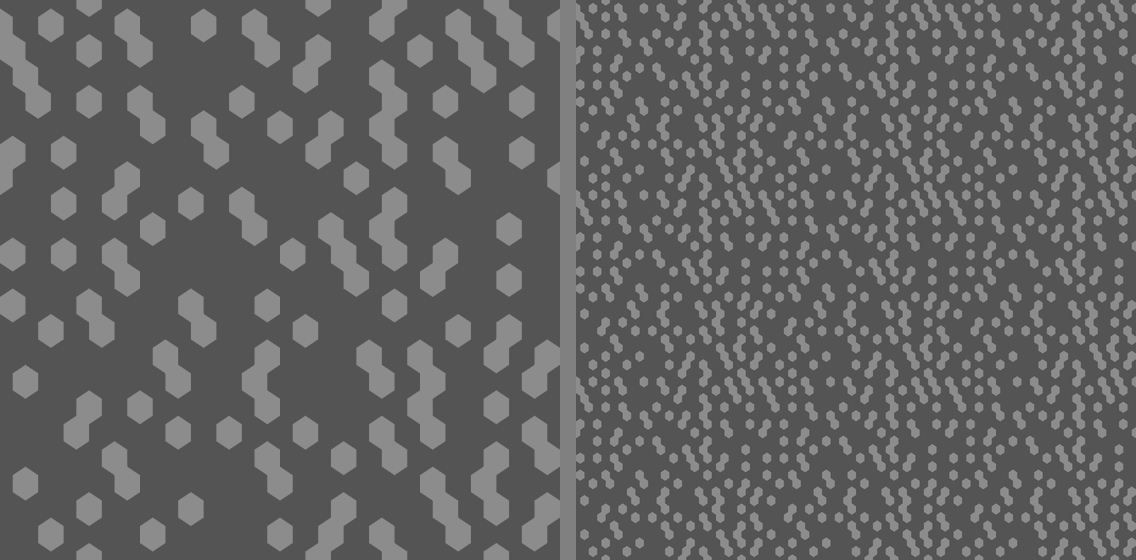
Left: one tile. Right: repeated 3 by 3.
Write a WebGL 2 fragment shader that draws this pattern.

```glsl
#version 300 es
precision highp float;

uniform vec2 u_resolution;
out vec4 outColor;

#define CELLS 22          // hexagons per row and rows per tile (even)
#define SEED 17u
#define LENIENCY 0.06     // share of cells that tolerate crowding
#define DARK vec3(0.33)
#define LIGHT vec3(0.55)

// Integer hash of a cell that wraps at the tile border
uint cellHash(ivec2 cell, uint salt) {
    uvec2 c = uvec2((cell + 2 * CELLS) % CELLS);
    uint h = c.x * 0x9E3779B1u ^ c.y * 0x85EBCA77u ^ (salt + SEED) * 0xC2B2AE3Du;
    h = (h ^ (h >> 16)) * 0x7FEB352Du;
    h = (h ^ (h >> 15)) * 0x846CA68Bu;
    return h ^ (h >> 16);
}

// Even rows are shifted right by half a cell
int rowShift(int row) {
    return 1 - (row & 1);
}

// A cell is lit when few neighbours outrank it; side neighbours count double
bool isLit(ivec2 cell) {
    uint rank = cellHash(cell, 0u);
    int crowding = 0;
    for (int i = 0; i < 2; i++) {
        int side = 2 * i - 1;
        if (cellHash(cell + ivec2(side, 0), 0u) > rank) crowding += 2;
        for (int k = 0; k < 2; k++) {
            ivec2 diagonal = cell + ivec2(rowShift(cell.y) - 1 + k, side);
            if (cellHash(diagonal, 0u) > rank) crowding += 1;
        }
    }
    float chance = float(cellHash(cell, 1u) >> 8) / 16777216.0;
    return crowding <= (chance < LENIENCY ? 3 : 1);
}

// Upright hexagon, 1 wide and 4/3 high, so that rows are 1 apart
float hexDistance(vec2 p) {
    p = abs(p);
    float slanted = dot(p, normalize(vec2(2.0, 3.0))) - 2.0 / sqrt(13.0);
    return max(p.x - 0.5, slanted);
}

void main() {
    vec2 p = gl_FragCoord.xy / u_resolution * float(CELLS);
    float pixel = float(CELLS) / min(u_resolution.x, u_resolution.y);

    // Add up linear coverage so that joined hexagons show no seam
    float coverage = 0.0;
    for (int j = 0; j < 2; j++) {
        int row = int(floor(p.y)) + j;
        float shift = 0.5 * float(rowShift(row));
        for (int i = 0; i < 2; i++) {
            ivec2 cell = ivec2(int(floor(p.x - shift)) + i, row);
            float d = hexDistance(p - vec2(cell) - vec2(shift, 0.0));
            float inside = clamp(0.5 - d / pixel, 0.0, 1.0);
            if (inside > 0.0 && isLit(cell)) coverage += inside;
        }
    }

    outColor = vec4(mix(DARK, LIGHT, min(coverage, 1.0)), 1.0);
}
```
